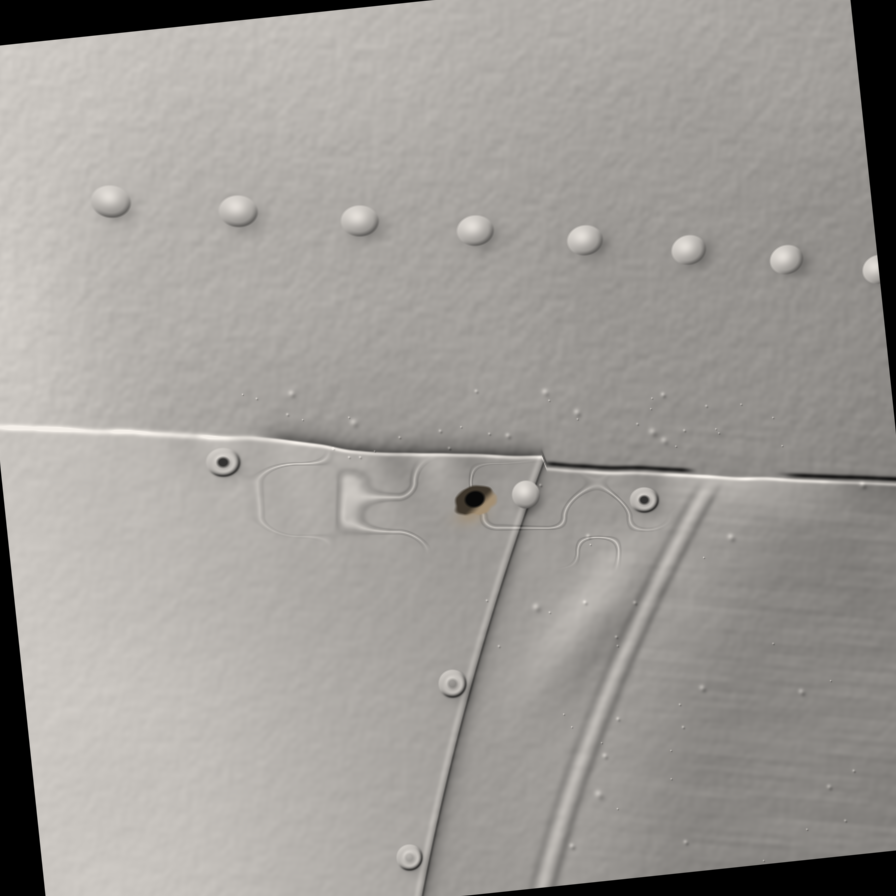
Write a Shadertoy shader that draws this texture.

```glsl
float hash(vec2 p) {
    vec3 q = fract(vec3(p.xyx) * 0.1031);
    q += dot(q, q.yzx + 33.33);
    return fract((q.x + q.y) * q.z);
}

float noise(vec2 p) {
    vec2 i = floor(p), f = fract(p);
    f = f * f * (3.0 - 2.0 * f);
    return mix(mix(hash(i), hash(i + vec2(1, 0)), f.x),
               mix(hash(i + vec2(0, 1)), hash(i + vec2(1, 1)), f.x), f.y);
}

float paintHeight(vec2 p) { return noise(p * 75.0) + 0.6 * noise(p * 150.0 + 9.0); }

float inside(float d, float soft) { return 1.0 - smoothstep(-soft, soft, d); }

float band(float x, float a, float b, float soft) { return inside(a - x, soft) * inside(x - b, soft); }

float ridge(float x, float w) { return exp(-x * x / (w * w)); }

float glow(vec2 q, vec2 size) {
    q /= size;
    return exp(-dot(q, q));
}

vec2 turn(vec2 p, float a) {
    float c = cos(a), s = sin(a);
    return vec2(c * p.x + s * p.y, c * p.y - s * p.x);
}

// Horizontal lap, stepped where the sheets meet
float lapHeight(float x) {
    float left = 0.5234 - 0.036 * x - 0.012 * smoothstep(0.25, 0.42, x);
    float right = 0.502 - 0.0415 * x;
    return mix(left, right, smoothstep(0.604, 0.611, x)) + 0.004 * (noise(vec2(x * 28.0, 2.0)) - 0.5);
}

float curveX(float y, vec3 k) { return k.x + y * (k.y + y * k.z); }

// Domed rivet lit from the upper left; q is in rivet radii
float dome(float shade, vec2 q) {
    float d = length(q);
    shade -= 0.17 * glow(q - vec2(0.4, -0.45), vec2(0.85));
    float body = 0.68 + 0.15 * dot(q, vec2(-0.5, 0.8)) + 0.17 * glow(q - vec2(-0.1, 0.2), vec2(0.55));
    body -= 0.18 * smoothstep(0.65, 1.0, d) * smoothstep(-0.1, 0.8, dot(q, vec2(0.6, -0.8)));
    return mix(shade, body, inside(d - 1.0, 0.09));
}

// Hollow rivet with a raised lip and a dark core
float ringRivet(float shade, vec2 q, float core) {
    float d = length(q);
    shade = mix(shade, dome(shade, q), 0.8);
    shade += ridge(d - 0.62, 0.16) * (0.05 + 0.2 * dot(q, vec2(0.5, -0.6)));
    shade -= 0.22 * ridge(d - 0.95, 0.12) * smoothstep(-0.6, 0.8, q.x - q.y);
    return mix(shade, 0.2, core * inside(d - 0.34, 0.14));
}

// Scattered paint chips inside a box
float chips(vec2 p, vec2 low, vec2 high, float seed) {
    float sum = 0.0;
    for (int i = 0; i < 36; i++) {
        float k = float(i) + seed;
        vec2 c = mix(low, high, vec2(hash(vec2(k, 1.3)), hash(vec2(k, 7.7))));
        vec2 q = (p - c) / mix(0.001, 0.0042, pow(hash(vec2(k, 4.1)), 3.0));
        sum += 0.16 * glow(q, vec2(1)) - 0.1 * glow(q - vec2(0.9, -1.1), vec2(1));
    }
    return sum;
}

void mainImage(out vec4 fragColor, in vec2 fragCoord) {
    vec2 p = fragCoord / iResolution.xy;
    float lap = p.y - lapHeight(p.x);
    float joint = p.x - curveX(p.y, vec3(0.471, 0.192, 0.181));
    float crease = p.x - curveX(p.y, vec3(0.605, 0.255, 0.338));
    float lower = inside(lap, 0.0015);
    float rightSheet = inside(-joint, 0.0015);

    // Broad lighting of the three sheets
    float upperShade = mix(0.73, 0.56, p.x) + 0.08 * smoothstep(0.7, 1.05, p.y);
    upperShade -= 0.045 * exp(-max(lap, 0.0) * 11.0) * smoothstep(0.0, 0.4, p.x);
    upperShade += 0.07 * glow(p - vec2(0.0, 0.6), vec2(0.1, 0.3));
    float leftShade = mix(0.79, 0.61, smoothstep(0.0, 0.62, p.x + 0.25 * (p.y - 0.25)));
    float rightShade = mix(0.62, 0.53, smoothstep(0.0, 0.16, crease));
    float shade = mix(upperShade, mix(leftShade, rightShade, rightSheet), lower);

    // Paint grain and brushed streaks
    float grain = paintHeight(p) - paintHeight(p + vec2(-0.003, 0.004));
    shade += grain * mix(0.05, 0.032, lower) + 0.025 * (noise(p * 9.0) - 0.5);
    float streak = noise(turn(p, -0.08) * vec2(14.0, 170.0)) - 0.5;
    shade += 0.045 * streak * smoothstep(0.55, 0.85, p.x) * inside(p.y - 0.53, 0.08);

    // Dents below the lap and folds in the narrow strip
    float dent = noise(vec2(p.x * 25.0 + lap * 9.0, lap * 9.0)) - 0.5;
    shade += lower * 0.2 * dent * exp(min(lap, 0.0) * 19.0) * smoothstep(0.0, 0.35, p.x);
    vec2 fold = turn(p - vec2(0.66, 0.3), 0.9);
    float strip = lower * rightSheet * inside(crease, 0.01);
    shade += strip * 0.11 * glow(fold - vec2(0.02, 0.022), vec2(0.1, 0.022));
    shade -= strip * 0.09 * glow(fold + vec2(0.0, 0.022), vec2(0.09, 0.02));

    // Fine cracks in the paint
    float crack = abs(noise(p * vec2(18.0, 26.0) + 3.0) - 0.5);
    float crackArea = lower * band(lap, -0.1, -0.015, 0.015) * band(p.x, 0.29, 0.72, 0.04);
    shade += crackArea * (0.13 * inside(crack - 0.012, 0.014) - 0.07 * ridge(crack - 0.04, 0.016));

    // Raised crease
    shade += inside(lap + 0.015, 0.015) * (0.12 * ridge(crease + 0.003, 0.006)
        - 0.13 * ridge(crease - 0.01, 0.005) - 0.08 * ridge(crease + 0.014, 0.005));

    // Vertical joint with its shadow and bright edge
    shade -= lower * (0.27 * rightSheet * exp(-max(joint, 0.0) / 0.007) + 0.12 * ridge(joint, 0.0022));
    shade += lower * 0.08 * ridge(joint + 0.006, 0.003);

    // Lap shadow, open slit and worn lip
    shade -= band(p.x, 0.3, 0.606, 0.025) * 0.32 * exp(-max(lap, 0.0) / 0.009) * (1.0 - lower);
    float slit = band(p.x, 0.61, 0.77, 0.01) + band(p.x, 0.88, 1.1, 0.02);
    shade -= slit * 0.42 * ridge(lap - 0.004, 0.0028);
    float wear = 0.17 + 0.11 * noise(vec2(p.x * 60.0, 8.0));
    shade += wear * ridge(lap + 0.002, mix(0.0036, 0.0022, smoothstep(0.2, 0.4, p.x)));

    shade += chips(p, vec2(0.27, 0.485), vec2(0.88, 0.565), 10.0);
    shade += chips(p, vec2(0.52, 0.03), vec2(0.98, 0.46), 80.0);

    // Row of rivets, closing up toward the right
    for (int i = 0; i < 8; i++) {
        float k = float(i);
        vec2 c = vec2(curveX(k, vec3(0.1237, 0.1455, -0.0033)), 0.775 - 0.0108 * k);
        shade = dome(shade, turn(p - c, 0.08 * k - 0.15) / vec2(0.0222 - 0.0006 * k, 0.0178 - 0.0003 * k));
    }

    // Fasteners of the lower sheets
    shade = ringRivet(shade, (p - vec2(0.249, 0.484)) / vec2(0.019, 0.016), 1.0);
    shade = ringRivet(shade, (p - vec2(0.719, 0.442)) / vec2(0.016, 0.014), 1.0);
    shade = ringRivet(shade, (p - vec2(0.505, 0.237)) / 0.0155, 0.35);
    shade = ringRivet(shade, (p - vec2(0.457, 0.043)) / 0.0145, 0.2);
    shade = dome(shade, (p - vec2(0.587, 0.448)) / 0.0155);
    vec3 color = clamp(shade, 0.04, 0.96) * vec3(1.0, 0.98, 0.955);

    // Torn hole with a rusty rim
    vec2 h = turn(p - vec2(0.529, 0.441), 0.25) / vec2(0.025, 0.0165);
    float tear = inside(length(h) + 0.25 * noise(p * 110.0) - 1.07, 0.1);
    vec3 rust = vec3(0.64, 0.56, 0.45);
    color = mix(color, rust, 0.6 * glow(h + vec2(0.3, 0.9), vec2(0.7, 0.6)));
    color = mix(color, mix(rust * 0.38, rust, smoothstep(0.1, 0.6, h.x * 0.6 - h.y * 0.7)), tear);
    color = mix(color, vec3(0.03), inside(length((h - vec2(0.05, 0.1)) * vec2(1.6, 1.3)) - 0.7, 0.15));

    // Tilted square frame on black
    vec2 frame = abs(turn(p - 0.5, 0.1047));
    fragColor = vec4(color * inside(max(frame.x, frame.y) - 0.499, 0.001), 1.0);
}
```
